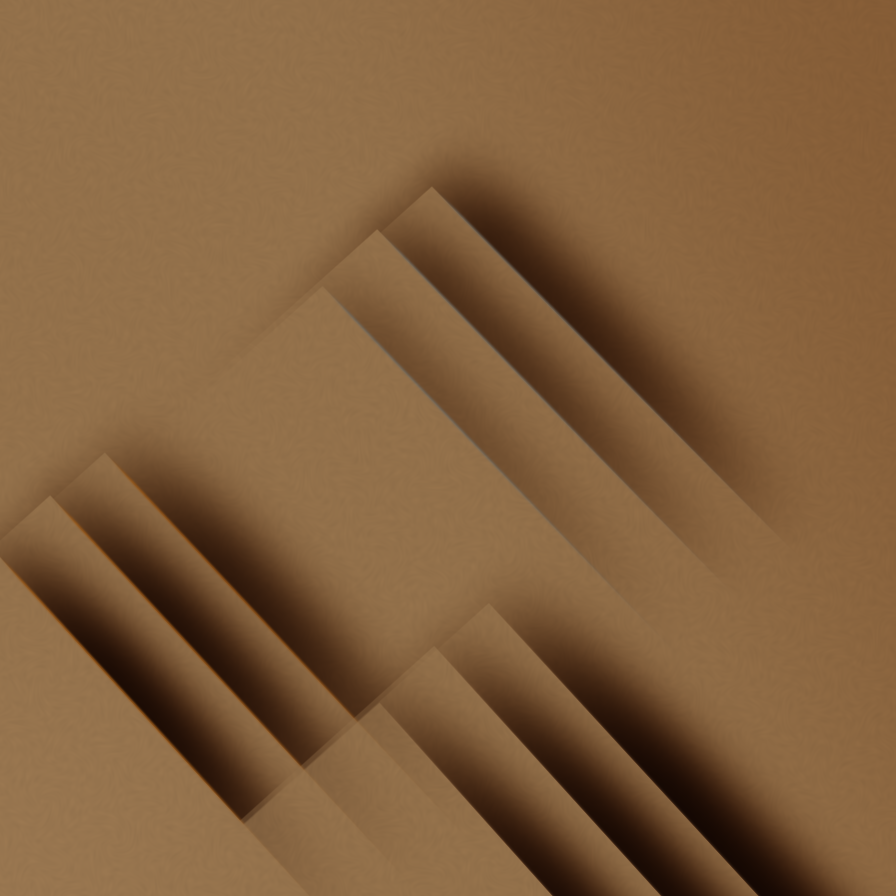
This background is drawn by a Shadertoy shader. Its source:

```glsl
// Tan leather sheets stacked in three diagonal groups, with soft brown shadows.

// Fine grain from sines, each layer bending the next
float leatherGrain(vec2 p) {
    float sum = 0.0;
    vec2 q = p * 210.0;
    for (int i = 0; i < 5; i++) {
        q = mat2(0.8, -0.6, 0.6, 0.8) * q * 1.23;
        q += 1.4 * sin(q.yx * 0.37 + float(i) * 2.1);
        sum += sin(q.x) * sin(q.y * 0.7 + 1.3);
    }
    return sum / 5.0;
}

// Three overlapping sheets, painted from back to front.
// strength: shadow of the first sheet and change per sheet
// span: end of shadow rise, start and end of its fade along the edge
vec3 paintStack(vec3 color, vec3 leather, vec2 p, vec2 corner, float slope,
                vec2 strength, vec3 span, float cover, vec4 rim) {
    float aa = 1.0 / iResolution.y;
    vec2 topNormal = normalize(vec2(0.9, -1.0));
    for (int i = 0; i < 3; i++) {
        float n = float(i);
        vec2 q = p - corner + vec2(0.061 * n, 0.040 * n + 0.0078 * n * n);
        float side = dot(q, normalize(vec2(slope + 0.015 * n, 1.0)));
        float along = dot(q, topNormal);
        float inside = (1.0 - smoothstep(-aa, aa, side)) * smoothstep(-aa, aa, along);

        // Sheet surface
        color = mix(color, leather, inside * cover);

        // Shadow cast past the right edge and faintly above the top edge
        float fade = 1.0 - smoothstep(span.y, span.z, along);
        float reach = max(side, 0.0) / (n < 0.5 ? 0.052 : 0.045);
        float shadow = exp(-reach * reach) * exp(min(side, 0.0) / 0.08);
        shadow *= smoothstep(-0.05, span.x, along) * fade * (1.0 - inside);
        color *= exp(-shadow * (strength.x + strength.y * n) * vec3(1.0, 1.35, 1.7));

        // Thin coloured rim
        float line = exp(-pow(side / 0.0018, 2.0)) * smoothstep(0.0, 0.05, along);
        color = mix(color, rim.rgb, line * fade * rim.a);
    }
    return color;
}

void mainImage(out vec4 fragColor, in vec2 fragCoord) {
    vec2 p = fragCoord / iResolution.xy;

    // Warm leather, deeper toward the upper right
    vec3 leather = mix(vec3(0.575, 0.44, 0.29), vec3(0.52, 0.36, 0.21),
                       smoothstep(0.55, 1.25, p.x * 0.85 + p.y * 0.35));
    leather += 0.02 * (1.0 - smoothstep(0.0, 0.5, length(p)));
    vec3 color = leather;

    // Upper, left and lower stacks
    color = paintStack(color, leather, p, vec2(0.482, 0.792), 1.01,
                       vec2(0.95, -0.33), vec3(0.10, 0.18, 0.60), 1.0,
                       vec4(0.42, 0.41, 0.38, 0.6));
    color = paintStack(color, leather, p, vec2(0.117, 0.495), 1.065,
                       vec2(1.1, 0.3), vec3(0.20, 0.22, 0.62), 1.0,
                       vec4(0.59, 0.34, 0.09, 0.75));
    color = paintStack(color, leather, p, vec2(0.5456, 0.327), 1.085,
                       vec2(1.9, -0.15), vec3(0.32, 2.0, 3.0), 0.38,
                       vec4(0.60, 0.45, 0.30, 0.15));

    color *= 1.0 + 0.035 * leatherGrain(p);
    fragColor = vec4(color, 1.0);
}
```
